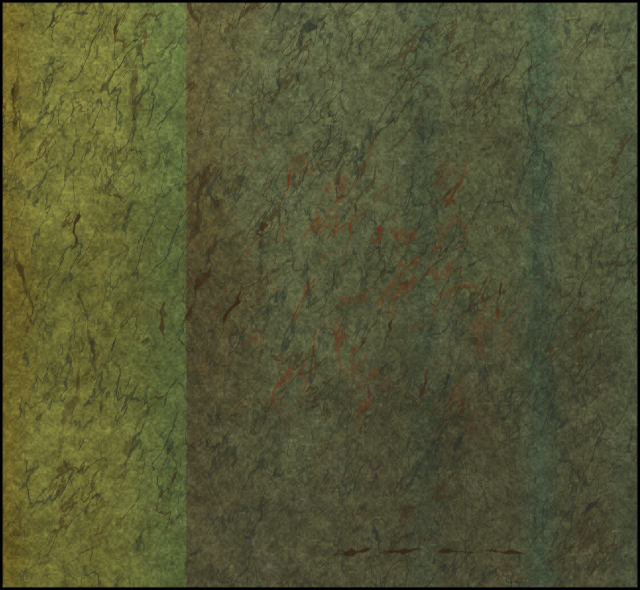
Write a Shadertoy shader that draws this texture.

```glsl
float hash(vec2 p) {
    vec3 q = fract(vec3(p.xyx) * 0.1031);
    q += dot(q, q.yzx + 33.33);
    return fract((q.x + q.y) * q.z);
}

float noise(vec2 p) {
    vec2 i = floor(p), f = fract(p);
    f = f * f * (3.0 - 2.0 * f);
    return mix(mix(hash(i), hash(i + vec2(1, 0)), f.x),
               mix(hash(i + vec2(0, 1)), hash(i + vec2(1, 1)), f.x), f.y);
}

float fbm(vec2 p) {
    float sum = 0.0, amp = 0.52;
    for (int i = 0; i < 5; i++) {
        sum += amp * noise(p);
        p = mat2(1.6, 1.2, -1.2, 1.6) * p + 17.3;
        amp *= 0.5;
    }
    return sum;
}

vec2 rotate(vec2 p, float angle) {
    float c = cos(angle), s = sin(angle);
    return vec2(c * p.x + s * p.y, c * p.y - s * p.x);
}

float bell(float x, float center, float width) {
    float d = (x - center) / width;
    return exp(-d * d);
}

// Coverage of one ragged stroke, tapered at both ends
float streak(vec2 d, float angle, float halfLength, float halfWidth, float blur) {
    d = rotate(d, angle);
    float t = d.x / halfLength;
    float swell = noise(vec2(t * 3.5, angle * 50.0));
    float ragged = 0.15 + 1.9 * swell * swell;
    float edge = abs(d.y) - halfWidth * (1.0 - t * t) * ragged;
    return smoothstep(blur, -blur, edge) * smoothstep(1.1, 0.8, abs(t));
}

// Strokes scattered over a grid, leaning about one direction
float streaks(vec2 p, float scale, float share, float lean, float spread,
              float width, float seed, float blur) {
    vec2 warp = vec2(fbm(p * 24.0 + seed), fbm(p * 24.0 + seed + 40.0)) - 0.5;
    vec2 g = p * scale + warp * 0.034 * scale;
    vec2 cell = floor(g);
    float cover = 0.0;
    for (int y = -1; y <= 1; y++)
    for (int x = -1; x <= 1; x++) {
        vec2 id = cell + vec2(x, y);
        vec2 key = id + seed;
        if (hash(key + 5.1) > share) continue;
        vec2 center = id + vec2(hash(key + 11.7), hash(key + 23.9));
        float angle = lean + spread * (hash(key + 31.3) - 0.5);
        float size = mix(0.25, 0.8, hash(key + 47.1));
        float thick = width * mix(0.3, 1.2, hash(key + 59.3));
        float ink = mix(0.4, 1.0, hash(key + 71.9));
        cover = max(cover, ink * streak(g - center, angle, size, thick, blur * scale));
    }
    return cover;
}

// Thin cracks along stretched noise contours, broken into pieces
float veins(vec2 p, float scale, float lean, float width, float seed) {
    vec2 q = rotate(p, lean) * vec2(0.38, 1.0) * scale + seed;
    float line = abs(fbm(q) - 0.5);
    float pieces = smoothstep(0.42, 0.62, fbm(p * 16.0 + seed * 3.0));
    return smoothstep(width, 0.0, line) * pieces;
}

// Stained wall: a yellow-green panel beside a darker brown-green one
vec3 ground(vec2 uv, vec2 p, float blur) {
    float cloud = fbm(p * 4.0 + 3.0) - 0.5;
    vec3 left = mix(vec3(0.43, 0.37, 0.13), vec3(0.425, 0.425, 0.20),
                    smoothstep(-0.02, 0.08, uv.x + cloud * 0.05));
    left = mix(left, vec3(0.35, 0.40, 0.22), smoothstep(0.15, 0.29, uv.x));
    left *= 0.90 + 0.16 * uv.y;
    vec3 right = mix(vec3(0.325, 0.30, 0.175), vec3(0.31, 0.33, 0.22),
                     smoothstep(0.29, 0.48, uv.x + cloud * 0.2));
    float gloom = smoothstep(0.72, 0.05, uv.y + cloud * 0.7);
    right = mix(right, vec3(0.27, 0.26, 0.18), gloom * 0.85);
    right *= 1.0 + 0.14 * smoothstep(0.5, 1.0, uv.y);
    float bands = bell(uv.x, 0.665, 0.025) * 0.4 + bell(uv.x, 0.845, 0.027) * 0.8
                + bell(uv.x, 0.985, 0.03) * 0.4;
    right = mix(right, vec3(0.23, 0.31, 0.24), bands * 0.7);
    vec3 wall = mix(left, right, smoothstep(-blur, blur, uv.x - 0.291));
    return wall * (1.03 + cloud * 0.35);
}

void mainImage(out vec4 fragColor, in vec2 fragCoord) {
    vec2 uv = fragCoord / iResolution.xy;
    float aspect = iResolution.x / iResolution.y;
    vec2 p = uv * vec2(aspect, 1.0);
    float blur = max(1.0 / iResolution.y, 0.002);

    const vec3 umber = vec3(0.23, 0.16, 0.09);
    const vec3 slate = vec3(0.14, 0.17, 0.15);
    const vec3 rust = vec3(0.48, 0.18, 0.07);
    const vec3 pale = vec3(0.45, 0.47, 0.30);

    float leftSide = smoothstep(0.52, 0.28, uv.x);
    float upper = smoothstep(0.2, 0.6, uv.y);
    float heart = bell(uv.x, 0.55, 0.25) * bell(uv.y, 0.53, 0.24);

    // Wall with fine grain and mottling
    vec3 color = ground(uv, p, blur);
    float grain = noise(p * 300.0) * 0.55 + noise(p * 150.0 + 9.0) * 0.45;
    color *= 0.80 + 0.40 * grain;
    color *= 0.84 + 0.32 * fbm(p * 45.0);
    color += 0.10 * pale * smoothstep(0.80, 0.95, noise(p * 130.0 + 70.0));

    // Hairline cracks, pale scratches and stains
    color = mix(color, slate, 0.50 * veins(p, 24.0, 1.15, 0.030, 4.0));
    color = mix(color, umber, 0.50 * veins(p, 34.0, 0.95, 0.035, 19.0));
    color = mix(color, slate, 0.35 * veins(p, 42.0, 1.4, 0.040, 71.0));
    color = mix(color, pale, 0.25 * veins(p, 45.0, 2.1, 0.030, 33.0));
    color = mix(color, rust, 0.45 * heart * veins(p, 30.0, 1.05, 0.060, 52.0));

    // Open cracks and red gashes, worn away in places
    float wear = 0.55 + 0.45 * smoothstep(0.3, 0.6, noise(p * 60.0));
    float deep = streaks(p, 8.0, 0.75, 1.35, 0.9, 0.055, 61.0, blur);
    color = mix(color, umber, 0.9 * wear * deep * leftSide * mix(0.4, 1.0, upper));
    float small = streaks(p, 16.0, 0.32, 1.3, 1.1, 0.05, 83.0, blur);
    color = mix(color, slate, 0.65 * wear * small);
    float chips = streaks(p, 36.0, 0.28, 1.1, 2.2, 0.08, 97.0, blur);
    color = mix(color, slate, 0.5 * chips);
    float gash = streaks(p, 11.0, 0.50, 1.2, 0.45, 0.05, 113.0, blur);
    vec3 gashTone = mix(umber, rust, smoothstep(0.3, 0.65, noise(p * 20.0)));
    color = mix(color, gashTone, wear * gash * smoothstep(0.12, 0.55, heart));

    // Broken level crack near the foot
    for (int i = 0; i < 4; i++) {
        float k = float(i);
        vec2 center = vec2((0.55 + 0.08 * k) * aspect, 0.058 + 0.012 * hash(vec2(k, 7.0)));
        vec2 d = p - center + vec2(0.0, 0.012 * (fbm(p * 30.0) - 0.5));
        color = mix(color, umber * 0.8, 0.75 * streak(d, 0.12 - 0.07 * k, 0.035, 0.0035, blur));
    }

    // Black frame
    vec2 inset = min(p, vec2(aspect, 1.0) - p);
    color *= smoothstep(-blur, blur, min(inset.x, inset.y) - 0.0045);
    fragColor = vec4(color, 1.0);
}
```
